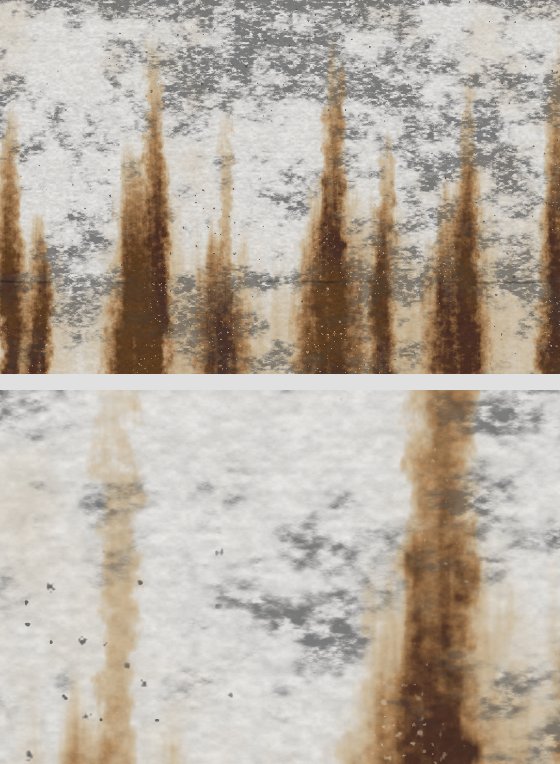
Top: the whole. Bottom: its middle third, enlarged.
Give the GLSL for this texture, as a Shadertoy shader.

```glsl
#define WALL vec3(0.855, 0.85, 0.84)
#define CREAM vec3(0.785, 0.71, 0.59)
#define TAN vec3(0.67, 0.52, 0.36)
#define BROWN vec3(0.49, 0.345, 0.215)
#define UMBER vec3(0.295, 0.185, 0.14)
#define OCHRE vec3(0.36, 0.24, 0.13)
#define SOOT vec3(0.25, 0.25, 0.255)
#define GRIME_LEVEL 0.72
#define SEAM_HEIGHT 0.245
#define STREAKS 12

// Streaks: centre x, top height, half width at the base, strength
const vec4 streaks[STREAKS] = vec4[STREAKS](
    vec4(0.03, 0.74, 0.050, 0.85), vec4(0.10, 0.46, 0.044, 0.85),
    vec4(0.36, 0.62, 0.098, 0.96), vec4(0.415, 1.02, 0.044, 0.88),
    vec4(0.60, 0.85, 0.030, 0.45), vec4(0.59, 0.38, 0.095, 0.80),
    vec4(0.89, 1.02, 0.046, 0.82), vec4(0.88, 0.52, 0.125, 0.86),
    vec4(1.025, 0.76, 0.044, 0.80), vec4(1.25, 0.85, 0.042, 0.70),
    vec4(1.22, 0.56, 0.115, 0.86), vec4(1.495, 0.95, 0.076, 0.96));

// Integer hash to two values in 0..1
vec2 hash2(vec2 cell) {
    uvec2 q = uvec2(ivec2(cell)) * uvec2(1597334673u, 3812015801u);
    uint n = (q.x ^ q.y) * 1597334673u;
    n = (n ^ (n >> 15)) * 2246822519u;
    n ^= n >> 13;
    return vec2(n & 65535u, n >> 16) / 65535.0;
}

float noise(vec2 p) {
    vec2 i = floor(p), f = fract(p);
    f = f * f * (3.0 - 2.0 * f);
    vec2 e = vec2(1.0, 0.0);
    return mix(mix(hash2(i).x, hash2(i + e).x, f.x),
               mix(hash2(i + e.yx).x, hash2(i + e.xx).x, f.x), f.y);
}

float fbm(vec2 p) {
    float sum = 0.0, gain = 0.5;
    for (int i = 0; i < 4; i++) {
        sum += gain * noise(p);
        p = p * 2.03 + vec2(17.3, 9.7);
        gain *= 0.55;
    }
    return sum / 1.0094;
}

// Scattered ragged flecks, one per occupied grid cell
float flecks(vec2 p, float scale, float density) {
    p *= scale;
    vec2 cell = floor(p), pick = hash2(cell + 211.0);
    vec2 offset = fract(p) - 0.5 - 0.4 * (hash2(cell) - 0.5);
    float radius = mix(0.12, 0.3, pick.y * pick.y);
    float dist = length(offset) + 0.3 * (noise(p * 6.0) - 0.5);
    return step(pick.x, density) * (1.0 - smoothstep(0.0, radius, dist));
}

// Rust that widens and darkens on its way down
float rustAmount(vec2 p) {
    float wobble = 0.04 * (fbm(p * vec2(9.0, 4.0)) - 0.5)
                 + 0.035 * (fbm(p * vec2(50.0, 35.0) + 31.0) - 0.5);
    float ragged = 0.3 * (fbm(p * vec2(32.0, 3.0) + 7.0) - 0.5);
    float clean = 1.0;
    for (int i = 0; i < STREAKS; i++) {
        vec4 s = streaks[i];
        float depth = (s.y - p.y + ragged) / s.y;
        float width = s.z * mix(0.6, 1.0, smoothstep(0.0, 0.8, depth));
        float across = abs(p.x + wobble - s.x) / width;
        float ramp = 0.5 * smoothstep(-0.05, 0.42, depth) + 0.5 * smoothstep(0.25, 0.8, depth);
        float core = 1.0 - smoothstep(0.15, 1.15, across);
        float halo = 0.2 * exp(-0.3 * across * across);
        clean *= 1.0 - s.w * ramp * max(core, halo);
    }
    float fibres = fbm(p * vec2(50.0, 4.0) + 3.0);
    float mottle = fbm(p * vec2(75.0, 95.0) + 50.0);
    float rust = (1.0 - clean) * (0.5 + 0.5 * fibres + 0.5 * mottle);
    return clamp(rust, 0.0, 1.0);
}

// Sooty grain gathered in patches, along the seam and the top edge
float grimeAmount(vec2 p) {
    float patches = fbm(p * vec2(4.0, 6.5) + 13.0) - 0.5;
    float blots = fbm(p * vec2(20.0, 28.0) + 71.0) - 0.5;
    float grain = fbm(p * vec2(85.0, 165.0) + 5.0) - 0.5;
    float seam = (p.y - SEAM_HEIGHT) / 0.035;
    float bands = 0.22 * exp(-seam * seam) + 0.3 * smoothstep(0.97, 1.0, p.y)
                + 0.07 * smoothstep(0.5, 0.95, p.y);
    float density = smoothstep(0.3, 1.0, 0.5 + 1.1 * patches + 0.9 * blots + bands);
    return smoothstep(0.0, GRIME_LEVEL, density * (0.65 + 2.2 * grain));
}

void mainImage(out vec4 fragColor, in vec2 fragCoord) {
    vec2 p = fragCoord / iResolution.y;
    float rust = rustAmount(p);
    float grime = grimeAmount(p);
    float grain = fbm(p * vec2(110.0, 170.0) + 23.0) - 0.5;
    float cloud = fbm(p * 6.0 + 40.0);

    // Pale plaster with fine horizontal brushing
    vec3 color = WALL + 0.14 * grain + 0.04 * (noise(p * vec2(20.0, 190.0)) - 0.5);
    color = mix(color, CREAM, 0.25 * smoothstep(0.5, 0.75, cloud));

    // Stain colours by depth of rust
    vec3 deep = mix(UMBER, OCHRE, smoothstep(0.4, 0.65, cloud));
    color = mix(color, CREAM, smoothstep(0.04, 0.26, rust));
    color = mix(color, TAN, smoothstep(0.2, 0.5, rust));
    color = mix(color, BROWN, smoothstep(0.42, 0.72, rust));
    color = mix(color, deep, smoothstep(0.62, 0.9, rust));
    color *= 1.0 + 0.3 * grain * smoothstep(0.1, 0.5, rust);

    // Soot, small pits and the broken seam
    color = mix(color, SOOT, grime * mix(0.62, 0.3, rust));
    float pits = flecks(p + 3.0, 60.0, 0.08) * smoothstep(0.42, 0.6, fbm(p * 5.0 + 90.0));
    color = mix(color, SOOT, 0.7 * pits);
    float seamLine = abs(p.y - SEAM_HEIGHT + 0.012 * (fbm(p * vec2(6.0, 1.0)) - 0.5));
    float broken = smoothstep(0.35, 0.7, fbm(p * vec2(25.0, 8.0)));
    color *= 1.0 - 0.3 * broken * (1.0 - smoothstep(0.0, 0.006, seamLine));

    // Pale chips where the rust has flaked
    float chips = max(flecks(p, 60.0, 0.25), flecks(p + 7.0, 110.0, 0.25));
    chips *= smoothstep(0.48, 0.65, fbm(p * 7.0 + 60.0)) * smoothstep(0.2, 0.5, rust);
    color = mix(color, CREAM, 0.75 * chips);

    fragColor = vec4(clamp(color, 0.0, 1.0), 1.0);
}
```
